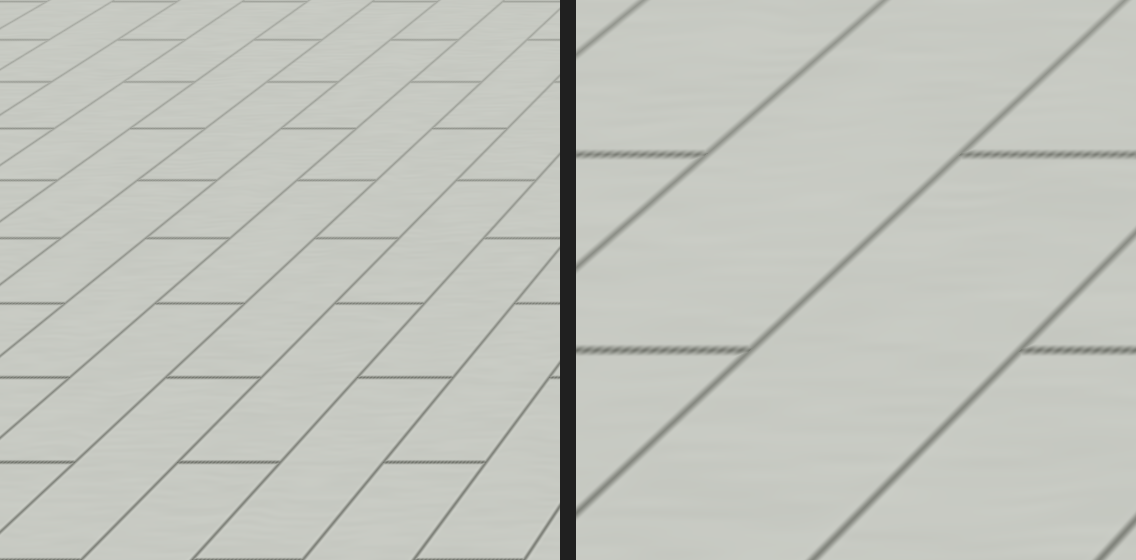
Left: the whole. Right: its middle third, enlarged.
A WebGL 1 fragment shader for this texture:

```glsl
precision highp float;
// Pale grey planks in a half-offset bond, receding in perspective to the upper right.

uniform vec2 u_resolution;

#define VANISH vec2(2.535, 2.419)      // vanishing point, in canvas units
#define COLUMN_WIDTH 0.0818            // plank width per unit of depth
#define ROW_SCALE 31.04                // half-plank rows times depth
#define ORIGIN vec2(12.079, -12.83)    // shift of the plank grid
#define JOINT 0.016                    // half width of a joint, in plank widths
#define SOFTNESS 0.0019                // blur of the joint edges
#define HATCH 28.0                     // fine stripes per cross joint
#define GRAIN 0.024                    // strength of the streaks
#define TONE 0.002                     // tone change between planks
#define PLANK_COLOR vec3(0.780, 0.790, 0.762)
#define JOINT_COLOR vec3(0.475, 0.485, 0.455)

float hash(vec2 p) {
  return fract(sin(dot(p, vec2(127.1, 311.7))) * 43758.5453);
}

float noise(vec2 p) {
  vec2 i = floor(p);
  vec2 f = fract(p);
  f = f * f * (3.0 - 2.0 * f);
  float low = mix(hash(i), hash(i + vec2(1.0, 0.0)), f.x);
  float high = mix(hash(i + vec2(0.0, 1.0)), hash(i + vec2(1.0, 1.0)), f.x);
  return mix(low, high, f.y);
}

// Long wavy streaks running across the planks, centred on zero.
float streaks(vec2 q, float seed) {
  q += seed * vec2(17.0, 31.0);
  q.y += 0.06 * noise(q * vec2(3.0, 2.0));
  float broad = noise(q * vec2(2.0, 9.0));
  float fine = noise(q * vec2(3.5, 24.0) + 5.3);
  return 0.25 * broad + 0.75 * fine - 0.5;
}

// Coverage of a line of the given half width.
float line(float dist, float halfWidth, float blur) {
  return 1.0 - smoothstep(halfWidth - blur, halfWidth + blur, dist);
}

void main() {
  vec2 p = gl_FragCoord.xy / u_resolution;
  float pixel = 1.0 / min(u_resolution.x, u_resolution.y);
  float blur = SOFTNESS + 0.5 * pixel;

  // Project the canvas onto the floor: x counts columns, y counts half planks.
  vec2 toVanish = VANISH - p;
  float depth = toVanish.y;
  vec2 grid = vec2(-toVanish.x / (COLUMN_WIDTH * depth), ROW_SCALE / depth) + ORIGIN;

  // Alternate columns slide by half a plank.
  float column = floor(grid.x);
  float along = (grid.y + column + 1.0) * 0.5;
  float seed = hash(vec2(column, floor(along)));

  // Distances to the joints, turned back into canvas units.
  float sideScale = COLUMN_WIDTH * depth * depth / length(toVanish);
  float crossScale = depth * depth / ROW_SCALE;
  float sideDist = abs(grid.x - floor(grid.x + 0.5)) * sideScale;
  float crossDist = abs(along - floor(along + 0.5)) * 2.0 * crossScale;
  float sideJoint = line(sideDist, JOINT * sideScale, blur);
  float crossJoint = line(crossDist, JOINT * crossScale, blur);

  // Plank surface with grain and slight tone changes.
  vec3 color = PLANK_COLOR + GRAIN * streaks(grid, seed) + TONE * (seed - 0.5);

  // Faint light rim beside the nearer long joints.
  float rim = line(abs(sideDist - 0.042 * sideScale), 0.008 * sideScale, blur);
  color += 0.016 * rim * smoothstep(1.8, 2.4, depth);

  // Joints fade with distance; cross joints carry a fine hatch.
  float near = smoothstep(1.3, 2.3, depth);
  float stripePixels = COLUMN_WIDTH * depth / (HATCH * pixel);
  float stripe = cos(6.28318 * HATCH * grid.x) * smoothstep(2.0, 3.5, stripePixels);
  sideJoint *= mix(0.5, 0.95, near);
  crossJoint *= mix(0.65, 1.0, near) + 0.14 * stripe;
  color = mix(color, JOINT_COLOR, max(sideJoint, crossJoint));

  gl_FragColor = vec4(color, 1.0);
}
```
